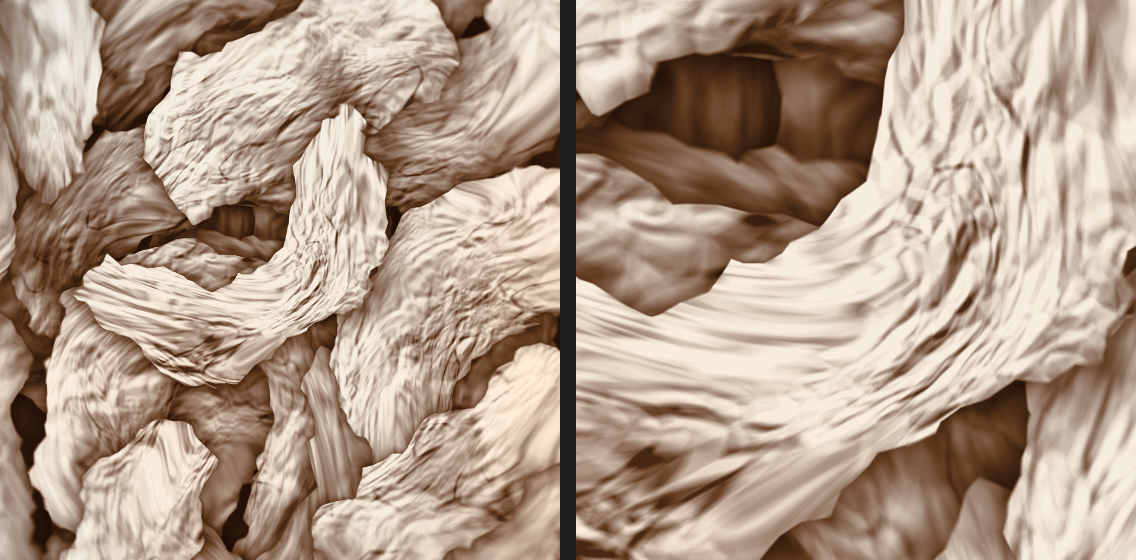
Left, the full canvas; right, a detail of the centre.
A Shadertoy shader for this texture:

```glsl
// Crumpled packing paper: twisted, curved strands lie over dark brown gaps.
// Strands are composited front to back; planar triangle noise gives each one
// flat facets with crisp folds, shaded by differences along the light.

const int STRANDS = 22;
const float RADIUS = 0.098;         // mean half width of a strand
const float HALF_LENGTH = 0.19;
const float PAPER_TONE = 0.98;
const float FOLD_GAIN = 1.40;
const float FACET_GAIN = 0.42;
const float CREASE_GAIN = 0.36;
const float SHADOW_DEPTH = 0.68;
const float SHADOW_REACH = 0.030;
const vec2 PLEATS = vec2(15.0, 28.0);   // folds per unit along and across
const vec2 LIGHT = vec2(-0.53, 0.85);

const vec3 SOOT = vec3(0.10, 0.040, 0.015);
const vec3 BROWN = vec3(0.38, 0.23, 0.12);
const vec3 UMBER = vec3(0.56, 0.445, 0.375);
const vec3 TAN = vec3(0.72, 0.64, 0.58);
const vec3 CREAM = vec3(0.90, 0.84, 0.78);
const vec3 GLOSS = vec3(0.97, 0.93, 0.88);

vec2 hash2(vec2 p) {
    vec3 q = fract(p.xyx * vec3(0.1031, 0.1030, 0.0973));
    q += dot(q, q.yzx + 33.33);
    return fract((q.xx + q.yz) * q.zy);
}

float noise(vec2 p) {
    vec2 i = floor(p), f = fract(p);
    f = f * f * (3.0 - 2.0 * f);
    vec2 e = vec2(0.0, 1.0);
    return mix(mix(hash2(i).x, hash2(i + e.yx).x, f.x),
               mix(hash2(i + e.xy).x, hash2(i + e.yy).x, f.x), f.y);
}

// Piecewise planar noise on a triangle grid
float planarNoise(vec2 p) {
    p += (p.x + p.y) * 0.366;
    vec2 i = floor(p), f = fract(p);
    vec2 corner = f.x > f.y ? vec2(1.0, 0.0) : vec2(0.0, 1.0);
    float hi = max(f.x, f.y), lo = min(f.x, f.y);
    return (1.0 - hi) * hash2(i).x + (hi - lo) * hash2(i + corner).x + lo * hash2(i + 1.0).x;
}

// Folded height; fine octaves fade when out of focus
float folds(vec2 p, float blur) {
    float height = 0.0, amp = 1.0;
    for (int i = 0; i < 3; i++) {
        height += amp * abs(2.0 * planarNoise(p) - 1.0);
        p = mat2(0.80, 0.60, -0.60, 0.80) * p * 1.93 + 17.3;
        amp *= mix(0.55, 0.28, blur);
    }
    return height;
}

// Random brightness per Voronoi cell with softened cell borders
float facets(vec2 p, float sharpness) {
    vec2 cell = floor(p), f = fract(p);
    float sum = 0.0, weight = 1e-5;
    for (int y = -1; y <= 1; y++)
    for (int x = -1; x <= 1; x++) {
        vec2 o = vec2(x, y);
        vec2 r = o + hash2(cell + o) - f;
        float w = exp(-sharpness * dot(r, r));
        sum += w * (hash2(cell + o + 71.0).y - 0.5);
        weight += w;
    }
    return sum / weight;
}

// Tone offset of the paper at strand coordinates s, lit from direction l
float paperTone(vec2 s, vec2 l, float blur) {
    vec2 q = s * PLEATS;
    q += 2.0 * (vec2(noise(q * 0.4), noise(q * 0.4 + 40.0)) - 0.5);
    float reach = mix(0.055, 0.22, blur);
    vec2 e = l * reach;
    float relief = (folds(q - e, blur) - folds(q + e, blur)) * 0.055 / reach;
    float sharpness = mix(38.0, 10.0, blur);
    float facet = facets(q * 0.5, sharpness) + 0.6 * facets(q * 1.1 + 9.0, sharpness);
    float line = abs(planarNoise(q * 0.8 + 63.0) - 0.5);
    float crease = 1.0 - smoothstep(0.0, mix(0.05, 0.14, blur), line);
    crease *= smoothstep(0.45, 0.65, noise(q * 0.7 + 25.0));
    float focus = mix(1.0, 0.6, blur);
    return focus * (relief * FOLD_GAIN - crease * CREASE_GAIN) + facet * FACET_GAIN;
}

vec3 ramp(float t) {
    t = clamp(t, 0.0, 1.25) * 4.0;
    vec3 c = mix(SOOT, BROWN, clamp(t, 0.0, 1.0));
    c = mix(c, UMBER, clamp(t - 1.0, 0.0, 1.0));
    c = mix(c, TAN, clamp(t - 2.0, 0.0, 1.0));
    c = mix(c, CREAM, clamp(t - 3.0, 0.0, 1.0));
    return mix(c, GLOSS, clamp(t - 4.0, 0.0, 1.0));
}

void mainImage(out vec4 fragColor, in vec2 fragCoord) {
    vec2 uv = fragCoord / iResolution.y;
    float pixel = 1.0 / iResolution.y;
    float offAxis = 0.9 * smoothstep(0.3, 0.75, length(uv - 0.5));
    float ragged = 0.040 * (planarNoise(uv * 13.0) - 0.5) + 0.016 * (planarNoise(uv * 39.0) - 0.5);
    float tone = 0.0, open = 1.0, lit = 1.0;

    // Strands, front to back
    for (int i = 0; i < STRANDS; i++) {
        float id = float(i), depth = id / float(STRANDS);
        vec2 rnd = hash2(vec2(id, 5.0)), rnd2 = hash2(vec2(id, 19.0));
        vec2 center = fract(0.5 + id * vec2(0.75488, 0.56984)) * 1.2 - 0.1;
        float angle = mix(1.15, 0.1, smoothstep(0.6, 0.85, center.y)) + (rnd.x - 0.5) * 1.3;
        vec2 along = vec2(cos(angle), sin(angle)), across = vec2(-along.y, along.x);
        vec2 p = vec2(dot(uv - center, along), dot(uv - center, across));

        // Bent capsule with a lumpy outline
        float bend = (rnd.y - 0.5) * 5.0;
        float v = (p.y - bend * (p.x * p.x - 0.015)) / sqrt(1.0 + 4.0 * bend * bend * p.x * p.x);
        float radius = RADIUS * (0.65 + 0.4 * rnd2.x + 0.5 * noise(vec2(p.x * 9.0, id * 7.0)));
        float d = length(vec2(max(abs(p.x) - HALF_LENGTH, 0.0), v)) - radius + ragged;
        if (d > 0.15) continue;

        float blur = clamp(offAxis + 0.35 * depth, 0.0, 1.0);
        float soft = max(pixel, mix(0.0012, 0.006, blur));
        float cover = 1.0 - smoothstep(-soft, soft, d);
        if (cover > 0.0) {
            vec2 l = vec2(dot(LIGHT, along), dot(LIGHT, across));
            float side = clamp(v / radius, -1.0, 1.0);
            float t = PAPER_TONE - 0.22 * depth + 0.17 * side * l.y;
            t += paperTone(vec2(p.x, v) + id * 3.7, l, blur);
            t += 0.32 * (noise(uv * 5.0 + id * 11.0) - 0.5);
            t -= 0.15 * smoothstep(-0.02, 0.0, d);
            tone += open * cover * max(t, 0.15) * lit;
            open *= 1.0 - cover;
        }
        if (open < 0.01) break;
        lit *= 1.0 - SHADOW_DEPTH * exp(-max(d, 0.0) / SHADOW_REACH);
    }

    // Dark gaps below the paper
    float gap = 0.06 + 0.30 * noise(uv * 6.0 + 3.0);
    tone += open * gap * max(lit, 0.12);

    // Cool light at the upper left, warm at the lower right
    float warmth = clamp(0.5 + 0.45 * (uv.x - uv.y) + 0.6 * (noise(uv * 3.0) - 0.5), 0.0, 1.0);
    vec3 tint = mix(vec3(0.96, 1.0, 1.035), vec3(1.035, 0.995, 0.95), warmth);
    fragColor = vec4(clamp(ramp(tone) * tint, 0.0, 1.0), 1.0);
}
```
